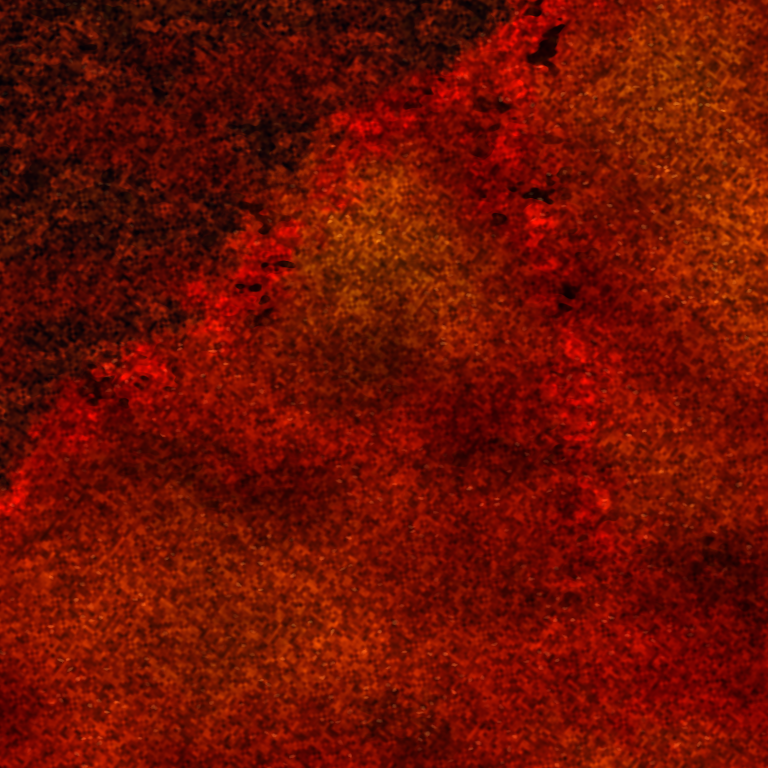
A Shadertoy shader for this texture:

```glsl
#define GRAIN_SCALE 215.0
#define GRAIN_CONTRAST 0.95
#define LUMP_SCALE 48.0
#define SPARK_SCALE 120.0
#define EDGE_WARP 0.15
#define RAGGED_WARP 0.042
#define BASE_RED 0.445
#define DARK_RED 0.215
#define OCHRE_GREEN 0.27

float hash(vec2 p) {
    vec3 q = fract(vec3(p.xyx) * 0.1031);
    q += dot(q, q.yzx + 33.33);
    return fract((q.x + q.y) * q.z);
}

float noise(vec2 p) {
    vec2 cell = floor(p), f = fract(p);
    f = f * f * (3.0 - 2.0 * f);
    float low = mix(hash(cell), hash(cell + vec2(1, 0)), f.x);
    float high = mix(hash(cell + vec2(0, 1)), hash(cell + vec2(1, 1)), f.x);
    return mix(low, high, f.y);
}

vec2 turn(vec2 p) {
    return mat2(0.8, 0.6, -0.6, 0.8) * p;
}

float fbm(vec2 p) {
    float sum = 0.0, weight = 0.5;
    for (int i = 0; i < 5; i++) {
        sum += weight * noise(p);
        p = 2.0 * turn(p) + 7.3;
        weight *= 0.5;
    }
    return sum / 0.97;
}

// Soft elliptical patch
float patchAt(vec2 p, vec2 centre, vec2 radius) {
    vec2 d = (p - centre) / radius;
    return exp(-dot(d, d));
}

// Sparse bright specks, one jittered at most per cell
float sparks(vec2 p, float density) {
    vec2 id = floor(p);
    vec2 centre = 0.35 + 0.3 * vec2(hash(id + 3.1), hash(id + 17.7));
    float cover = 1.0 - smoothstep(0.1, 0.5, length(fract(p) - centre));
    return cover * step(hash(id + 71.9), density) * (0.4 + 0.6 * hash(id + 93.5));
}

float ochreMap(vec2 p) {
    return 0.85 * patchAt(p, vec2(0.49, 0.70), vec2(0.14, 0.09))
         + 0.55 * patchAt(p, vec2(0.45, 0.61), vec2(0.24, 0.14))
         + 1.00 * patchAt(p, vec2(0.88, 0.90), vec2(0.19, 0.13))
         + 0.75 * patchAt(p, vec2(0.99, 0.68), vec2(0.13, 0.16))
         + 0.75 * patchAt(p, vec2(0.30, 0.20), vec2(0.29, 0.17))
         + 0.55 * patchAt(p, vec2(0.90, 0.39), vec2(0.11, 0.09))
         + 0.60 * patchAt(p, vec2(0.83, 0.03), vec2(0.12, 0.07));
}

float shadeMap(vec2 p) {
    return 0.75 * patchAt(p, vec2(0.48, 0.53), vec2(0.13, 0.06))
         + 0.80 * patchAt(p, vec2(0.32, 0.37), vec2(0.20, 0.06))
         + 0.85 * patchAt(p, vec2(0.83, 0.73), vec2(0.11, 0.08))
         + 1.05 * patchAt(p, vec2(0.98, 0.26), vec2(0.12, 0.07))
         + 0.90 * patchAt(p, vec2(0.69, 0.39), vec2(0.11, 0.05))
         + 0.85 * patchAt(p, vec2(0.53, 0.05), vec2(0.08, 0.07))
         + 0.65 * patchAt(p, vec2(0.70, 0.22), vec2(0.10, 0.07));
}

void mainImage(out vec4 fragColor, in vec2 fragCoord) {
    vec2 uv = fragCoord / iResolution.xy;

    // Broad and ragged distortion of the regions
    vec2 broad = vec2(fbm(uv * 5.0), fbm(uv * 5.0 + 31.0)) - 0.5;
    vec2 ragged = vec2(fbm(uv * 38.0), fbm(uv * 50.0 + 19.0)) - 0.5;
    vec2 p = uv + EDGE_WARP * broad + 2.0 * RAGGED_WARP * ragged;

    // Dark corner, its broken red rim and the red seam at the right
    float mottle = fbm(uv * vec2(8.0, 11.0) + 4.0);
    float broken = smoothstep(0.25, 0.6, fbm(uv * vec2(16.0, 22.0) + 83.0));
    float corner = min((p.y - p.x - 0.34) * 0.7, p.y - 0.36);
    float dark = smoothstep(0.0, 0.05, corner) * mix(0.5, 1.2, smoothstep(0.32, 0.6, mottle));
    float rim = exp(-pow((corner + 0.01) / 0.032, 2.0)) * broken;
    float seamX = mix(0.79, 0.67, smoothstep(0.42, 0.88, p.y));
    float seam = exp(-pow((p.x - seamX) / 0.04, 2.0)) * smoothstep(0.18, 0.35, p.y);
    float glow = 0.8 * patchAt(p, vec2(0.43, 0.43), vec2(0.22, 0.05))
               + 0.7 * patchAt(p, vec2(0.88, 0.13), vec2(0.20, 0.07))
               + 0.75 * rim + 0.45 * seam * broken;

    // Large scale tone
    float gloom = clamp(dark, 0.0, 1.0);
    float ochre = ochreMap(p) * (1.0 - 0.85 * max(rim, seam)) * (1.0 - gloom);
    ochre = clamp(ochre + 0.5 * (mottle - 0.5), 0.0, 1.1);
    float shade = shadeMap(p) * (1.0 - 0.5 * rim);
    float red = BASE_RED + 0.11 * ochre + 0.13 * glow - 0.19 * shade + 0.30 * (mottle - 0.5);
    red = mix(red, DARK_RED, gloom);

    // Flattened irregular lumps gather along the rim, the seam and the shade
    float rough = clamp(1.2 * rim + seam + 0.65 * gloom + 0.55 * shade, 0.12, 1.0);
    vec2 lumpPos = uv * LUMP_SCALE * vec2(0.9, 1.4);
    float lump = 0.65 * noise(lumpPos) + 0.35 * noise(2.2 * turn(lumpPos) + 23.0);
    float bright = smoothstep(0.56, 0.70, lump);
    float pit = smoothstep(0.40, 0.27, lump) * smoothstep(0.38, 0.55, fbm(uv * 14.0 + 61.0));
    red += rough * (0.17 * bright + 0.08 * (lump - 0.5));
    red *= 1.0 - 0.75 * rough * pit;

    // Crisp grain of three sizes and sparse bright specks
    float fine = noise(turn(uv * GRAIN_SCALE)) - 0.5;
    float medium = noise(uv * GRAIN_SCALE * vec2(0.55, 0.7) + 57.0) - 0.5;
    float coarse = noise(turn(uv * GRAIN_SCALE * 0.34) + 9.0) - 0.5;
    float grain = 0.8 * fine + 0.5 * medium + 0.25 * coarse;
    red *= max(0.15, 1.0 + GRAIN_CONTRAST * grain * mix(0.9, 1.7, gloom));
    float speck = sparks((uv + 0.012 * ragged) * SPARK_SCALE * vec2(0.8, 1.2) + 11.0, 0.07);
    speck *= smoothstep(0.3, 0.7, mottle + 0.2 * ochre) * (1.0 - 0.5 * gloom);
    red += 0.24 * speck;

    // Red earth turning to ochre, with a faint grey in the dark
    float warmth = 0.02 + OCHRE_GREEN * ochre + 0.14 * gloom;
    float green = red * warmth + 0.16 * speck + 0.16 * max(grain, 0.0) * (0.3 + ochre);
    float blue = 0.002 + 0.018 * gloom + 0.09 * speck;
    fragColor = vec4(clamp(vec3(red, green, blue), 0.0, 1.0), 1.0);
}
```
